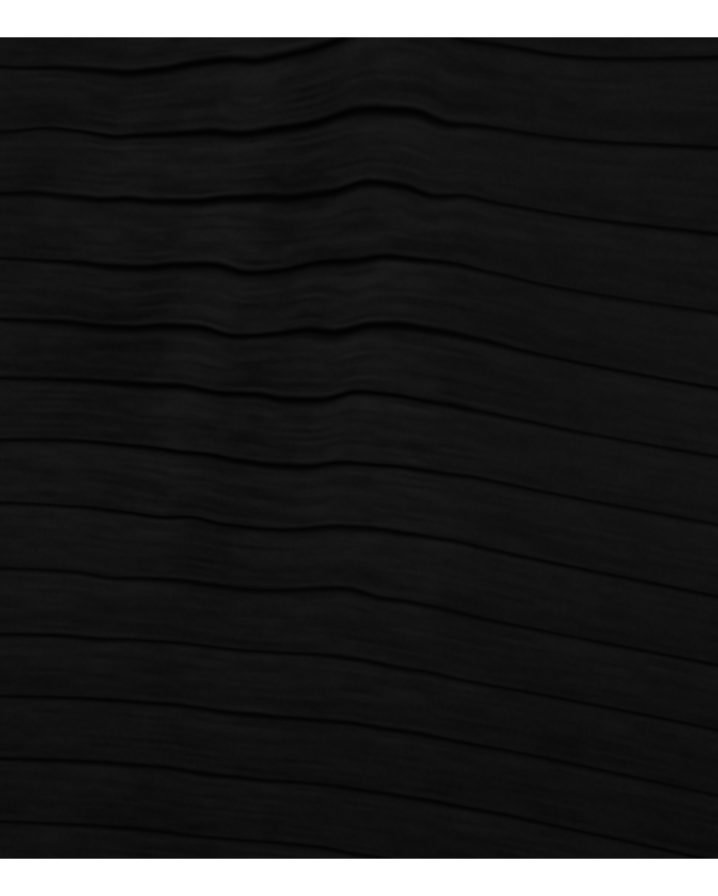
This texture is drawn by a Shadertoy shader. Its source:

```glsl
#define BORDER 0.0417
#define PITCH 0.0702
#define FIRST_PLEAT 0.073
#define SLOPE_FALL 0.132
#define BUMP_HEIGHT 0.036
#define RIPPLE_HEIGHT 0.021
#define THREAD_DENSITY 230.0
#define CLOTH_COLOR vec3(0.069, 0.069, 0.070)
#define SHADOW_COLOR vec3(0.008)
#define BORDER_COLOR vec3(1.0)

float hash(vec2 p) {
    vec3 q = fract(vec3(p.xyx) * 0.1031);
    q += dot(q, q.yzx + 33.33);
    return fract((q.x + q.y) * q.z);
}

float noise(vec2 p) {
    vec2 i = floor(p), f = fract(p);
    f = f * f * (3.0 - 2.0 * f);
    return mix(mix(hash(i), hash(i + vec2(1, 0)), f.x),
               mix(hash(i + vec2(0, 1)), hash(i + vec2(1, 1)), f.x), f.y);
}

// Strength of the gathered folds: strongest left of centre, in the upper half
float gather(vec2 p) {
    float across = smoothstep(-0.1, 0.25, p.x) * (1.0 - smoothstep(0.52, 0.78, p.x));
    return across * (1.0 - 0.75 * smoothstep(0.4, 0.85, p.y));
}

// Downward displacement of the pleats
float drape(vec2 p) {
    float fall = SLOPE_FALL * (1.0 - exp(-2.5 * (p.y - 0.085)));
    float bumpX = (p.x - 0.56) / 0.17;
    float bump = BUMP_HEIGHT * exp(-bumpX * bumpX - 2.5 * p.y);
    float lean = p.x + 0.28 * p.y;
    float ripple = noise(vec2(lean * 9.0, p.y * 6.0)) - 0.5;
    ripple += 0.4 * (noise(vec2(lean * 21.0, p.y * 9.0 + 7.0)) - 0.5);
    float sway = 0.006 * (noise(vec2(p.x * 3.0, p.y * 7.0 + 31.0)) - 0.5);
    return fall * pow(p.x, 1.5) - bump + RIPPLE_HEIGHT * gather(p) * ripple + sway;
}

void mainImage(out vec4 fragColor, in vec2 fragCoord) {
    // p.x runs rightwards, p.y runs downwards, both from 0 to 1
    vec2 p = fragCoord / iResolution.xy;
    p.y = 1.0 - p.y;
    float pixel = 1.0 / iResolution.y;
    float folds = gather(p);
    float v = p.y - drape(p);

    // Signed distance below the nearest pleat edge
    float row = (v - FIRST_PLEAT) / PITCH;
    float below = (fract(row + 0.5) - 0.5) * PITCH;
    float pleat = floor(row + 0.5);
    float depth = noise(vec2(p.x * 8.0 + 0.3 * pleat, pleat * 3.7));

    // Broad light, soft diagonal folds and the slope of each pleat
    float light = 1.06 - 0.22 * smoothstep(0.45, 1.0, p.y);
    float lean = p.x + 0.28 * p.y;
    light += (0.1 + 0.3 * folds) * (noise(vec2(lean * 13.0, p.y * 5.0 + 3.0)) - 0.5);
    light += 0.2 * (0.5 - fract(row)) * smoothstep(0.0, 0.006, abs(below));

    // Crinkled threads and fine grain
    float threads = noise(vec2(p.x * 14.0, v * THREAD_DENSITY)) - 0.5;
    threads += 0.6 * (noise(vec2(p.x * 45.0, v * THREAD_DENSITY * 0.6 + 50.0)) - 0.5);
    light += threads * (0.22 + 0.18 * folds);
    light += 0.14 * (noise(p * vec2(240.0, 300.0)) - 0.5);

    // Lit lip above each edge, shadow beneath it
    float lip = (below + 0.0055) / 0.0025;
    light += (0.1 + 0.25 * folds) * depth * exp(-lip * lip);
    float width = mix(0.0018, 0.0052, folds * depth) + 0.3 * pixel;
    float reach = below / (below > 0.0 ? width * 1.3 : width * 0.7 + 0.3 * pixel);
    float shadow = exp(-reach * reach) * mix(0.6, 0.97, max(folds, depth * 0.7));
    vec3 color = mix(CLOTH_COLOR * light, SHADOW_COLOR, shadow);

    // Plain bands at top and bottom
    float inside = 0.5 - BORDER - abs(p.y - 0.5);
    color = mix(BORDER_COLOR, color, smoothstep(-0.5 * pixel, 0.5 * pixel, inside));
    fragColor = vec4(color, 1.0);
}
```
